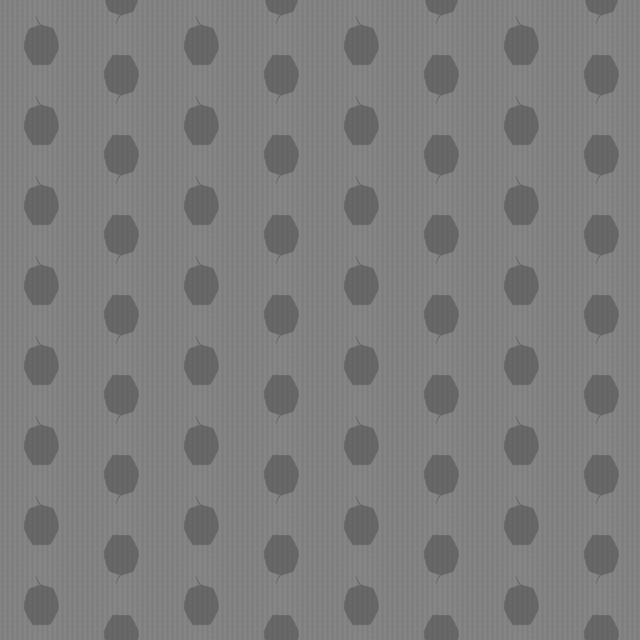
Give the GLSL for this pattern, as a three.js fragment shader.

```glsl
// Ribbed grey cloth with columns of stemmed round fruits, alternately upright and inverted.
#define REPEATS 8.0
#define CELL_UNITS 96.0
#define RIBS 128.0
#define RIB_DEPTH 0.016
#define KNIT_DEPTH 0.006
#define BAND_DEPTH 0.004
#define CORNER_ROUND 2.0
#define CLOTH_COLOR vec3(0.51)
#define FRUIT_COLOR vec3(0.40)
#define TAU 6.2831853

varying vec2 vUv;

float smoothMax(float a, float b) {
  float h = max(CORNER_ROUND - abs(a - b), 0.0);
  return max(a, b) + h * h / (4.0 * CORNER_ROUND);
}

// Rounded polygon cut by mirrored half-planes, with a slightly uneven rim.
float fruitBody(vec2 p) {
  vec2 m = vec2(abs(p.x), p.y);
  float d = smoothMax(m.x - 21.2, -m.y - 24.0);
  d = smoothMax(d, dot(m, vec2(0.900, -0.434)) - 21.0);
  d = smoothMax(d, dot(m, vec2(0.800, -0.600)) - 22.8);
  d = smoothMax(d, dot(m, vec2(0.958, 0.287)) - 20.7);
  d = smoothMax(d, dot(m, vec2(0.800, 0.600)) - 23.2);
  d = smoothMax(d, dot(m, vec2(0.266, 0.964)) - 23.4);
  return d + 0.2 * sin(p.y * 0.75 + p.x * 0.2);
}

// Tapering stem that leans left and then curls upward.
float fruitStem(vec2 p) {
  float t = clamp((p.y - 23.0) / 11.0, 0.0, 1.0);
  float centre = 0.5 - 6.2 * t * (2.0 - t);
  float slope = 1.13 * (1.0 - t);
  float halfWidth = mix(1.3, 0.35, sqrt(t));
  float side = (abs(p.x - centre) - halfWidth) * inversesqrt(1.0 + slope * slope);
  return max(side, max(p.y - 34.0, 22.0 - p.y));
}

// Vertical ribs, faint staggered stitches and broad tonal bands.
float clothShade(vec2 uv) {
  float rib = cos(TAU * RIBS * uv.x);
  float stitch = sin(TAU * RIBS * uv.y + 1.5 * rib);
  float band = cos(TAU * REPEATS * (uv.x - 0.5 / REPEATS));
  return RIB_DEPTH * rib + KNIT_DEPTH * stitch + BAND_DEPTH * band;
}

void main() {
  // Every second column is shifted and turned upside down.
  vec2 grid = vUv * REPEATS;
  float inverted = mod(floor(grid.x), 2.0);
  float centreY = mix(0.4375, 0.0625, inverted);
  vec2 p = vec2(fract(grid.x) - 0.516, fract(grid.y - centreY + 0.5) - 0.5);
  p *= CELL_UNITS;
  p.y *= 1.0 - 2.0 * inverted;

  float edge = 0.7 * fwidth(vUv.x) * REPEATS * CELL_UNITS;
  float fruit = 1.0 - smoothstep(-edge, edge, min(fruitBody(p), fruitStem(p)));

  vec3 color = mix(CLOTH_COLOR, FRUIT_COLOR, fruit);
  color += clothShade(vUv) * mix(1.0, 0.6, fruit);
  gl_FragColor = vec4(color, 1.0);
}
```
